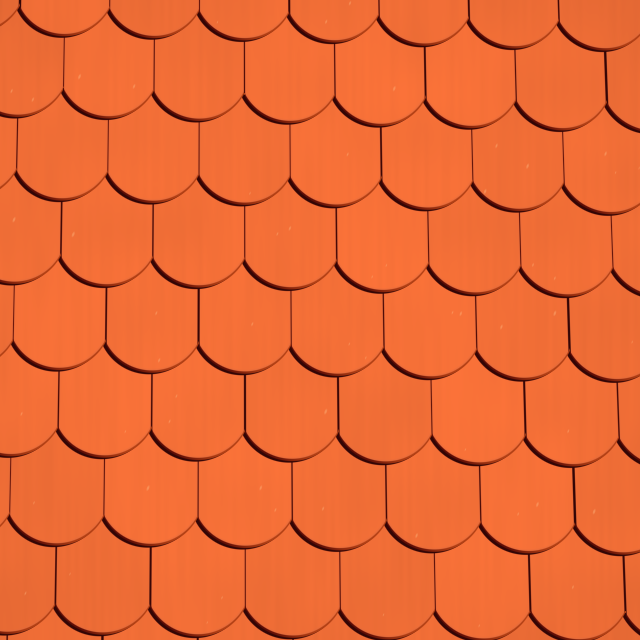
A Shadertoy shader for this texture:

```glsl
// A roof of round-ended clay tiles in staggered rows, seen with slight perspective.
// Rows are painted from the eaves upward: cast shadow, thick lower rim, then the
// face with its joints, faint streaks and a few pale chips.

const int ROWS = 9;
const float FIRST_BOTTOM = 0.0638;             // lower tip of the top row, from the top
const vec2 ROW_STEP = vec2(0.1263, 0.00094);   // linear and quadratic row spacing
const vec2 ROW_TILT = vec2(0.027, -0.0017);    // slope of the top row, change per row
const vec2 PITCH = vec2(0.1402, 0.0087);       // tile width at the top, growth downward
const vec2 AXIS = vec2(0.522, 0.0103);         // x of the vanishing axis, its drift
const float ARC_RADIUS = 0.56;                 // in tile widths
const vec2 SHADOW_SHIFT = vec2(-0.0045, 0.0060);
const vec2 RIM_SHIFT = vec2(0.0, 0.0036);
const vec2 JOINT_HALF_WIDTH = vec2(0.0007, 0.0019);
const float SOFTNESS = 0.0012;
const float CHIP_CHANCE = 0.35;

const vec3 CLAY = vec3(0.965, 0.440, 0.218);
const vec3 DULL_CLAY = vec3(0.85, 0.41, 0.25);
const vec3 RIM_LIT = vec3(0.70, 0.25, 0.08);
const vec3 RIM_DARK = vec3(0.37, 0.05, 0.02);
const vec3 SHADOW = vec3(0.20, 0.02, 0.02);
const vec3 CHIP = vec3(0.99, 0.68, 0.46);

float hash(vec2 p) {
    vec3 q = fract(vec3(p.xyx) * 0.1031);
    q += dot(q, q.yzx + 33.33);
    return fract((q.x + q.y) * q.z);
}

float noise(vec2 p) {
    vec2 i = floor(p), f = fract(p);
    f = f * f * (3.0 - 2.0 * f);
    return mix(mix(hash(i), hash(i + vec2(1, 0)), f.x),
               mix(hash(i + vec2(0, 1)), hash(i + vec2(1, 1)), f.x), f.y);
}

float pitchAt(float y) { return PITCH.x + PITCH.y * y; }

// Horizontal tile coordinate; odd rows are shifted by half a tile.
float tileCoord(vec2 p, float row) {
    return (p.x - AXIS.x - AXIS.y * p.y) / pitchAt(p.y) + 0.5 * mod(row + 1.0, 2.0);
}

// Height of the lower tip of the tile centred at x.
float tipHeight(float x, float row) {
    return FIRST_BOTTOM + row * (ROW_STEP.x + ROW_STEP.y * row)
         + (ROW_TILT.x + ROW_TILT.y * row) * (x - AXIS.x);
}

// Signed distance to the scalloped lower edge of a row, negative on the tiles.
float rowDistance(vec2 p, float row) {
    float pitch = pitchAt(p.y), u = tileCoord(p, row);
    float x = (fract(u) - 0.5) * pitch, radius = ARC_RADIUS * pitch;
    float jitter = (hash(vec2(floor(u) + 40.0, row + 7.0)) - 0.5) * 0.002;
    float centreY = tipHeight(p.x - x, row) + jitter - radius;
    return length(vec2(x, max(p.y - centreY, 0.0))) - radius;
}

float coverage(float d, float blur) { return 1.0 - smoothstep(-blur, blur, d); }

vec3 tileFace(vec2 p, float row, float edge, float blur) {
    float u = tileCoord(p, row), pitch = pitchAt(p.y);
    float x = (fract(u) - 0.5) * pitch;
    vec2 id = vec2(floor(u) + 40.0, row + 7.0);

    // Tone per tile, fine vertical streaks and broad mottling
    float tone = 1.0 + 0.03 * (hash(id + 11.0) - 0.5);
    tone += 0.022 * (noise(vec2(p.x * 150.0, p.y * 7.0)) - 0.5);
    tone += 0.025 * (noise(p * 14.0) - 0.5);
    vec2 fromCentre = p - 0.5;
    tone -= 0.10 * dot(fromCentre, fromCentre);
    vec3 col = CLAY * tone;

    // Dull border along the joints and the lower edge
    float side = 0.5 * pitch - abs(x);
    float border = 1.0 - smoothstep(0.0, 0.004, min(side, -edge));
    col = mix(col, DULL_CLAY, 0.45 * border);

    // Small pale chips near the lower end of some tiles
    for (int i = 0; i < 3; i++) {
        vec2 seed = id * 3.0 + float(i) * 17.0;
        vec2 spot = vec2((hash(seed) - 0.5) * 0.8 * pitch,
                         tipHeight(p.x - x, row) - 0.012 - 0.09 * hash(seed + 5.0));
        vec2 offset = vec2(x, p.y) - spot;
        offset.x += 0.3 * offset.y;
        float size = mix(0.0006, 0.0018, hash(seed + 9.0));
        float chip = coverage(length(offset * vec2(1.0, 0.5)) - size, blur);
        col = mix(col, CHIP, 0.5 * chip * step(hash(seed + 23.0), CHIP_CHANCE));
    }

    // Joint between neighbours, of uneven width and depth
    float gap = hash(vec2(floor(u + 0.5) + 60.0, row + 3.0));
    float halfWidth = mix(JOINT_HALF_WIDTH.x, JOINT_HALF_WIDTH.y, gap * gap);
    return mix(col, mix(RIM_DARK, SHADOW, gap), coverage(side - halfWidth, blur));
}

void mainImage(out vec4 fragColor, in vec2 fragCoord) {
    vec2 p = fragCoord / iResolution.y;
    p.y = 1.0 - p.y;
    float blur = max(SOFTNESS, 0.75 / iResolution.y);
    vec3 col = SHADOW;

    for (int i = ROWS - 1; i >= 0; i--) {
        float row = float(i);
        float edge = rowDistance(p, row);
        float light = smoothstep(-0.3, 0.3, fract(tileCoord(p, row)) - 0.5);
        col = mix(col, SHADOW, coverage(rowDistance(p - SHADOW_SHIFT, row), blur));
        col = mix(col, mix(RIM_DARK, RIM_LIT, light),
                  coverage(rowDistance(p - RIM_SHIFT, row), blur));
        col = mix(col, tileFace(p, row, edge, blur), coverage(edge, blur));
    }
    fragColor = vec4(col, 1.0);
}
```
